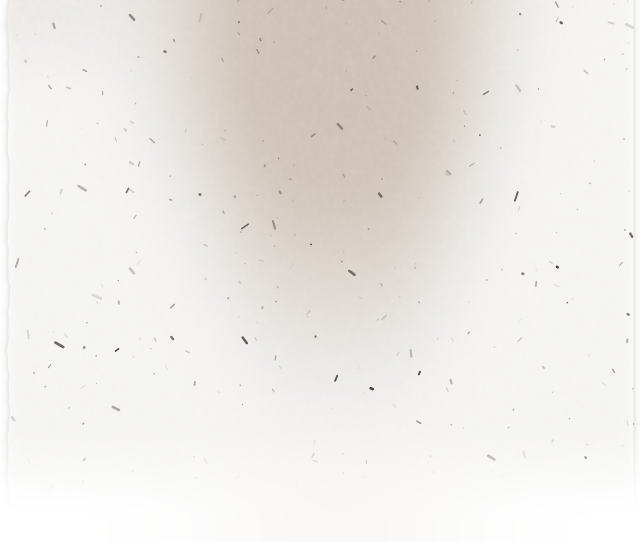
This texture is drawn by a WebGL 1 fragment shader. Its source:

```glsl
precision highp float;
uniform vec2 u_resolution;

#define PAPER vec3(0.962, 0.960, 0.954)
#define HAZE vec3(0.897, 0.880, 0.864)
#define STAIN vec3(0.817, 0.766, 0.718)
#define INK vec3(0.25, 0.22, 0.21)
#define STAIN_CENTER 0.528
#define LEFT_EDGE 0.0135
#define RIGHT_EDGE 0.990
#define GRAIN_SCALE 95.0
#define GRAIN_AMOUNT 0.016
#define FLECK_CELLS 15.0
#define DUST_CELLS 31.0

vec2 hash2(vec2 p) {
  vec3 q = fract(vec3(p.xyx) * vec3(0.1031, 0.1030, 0.0973));
  q += dot(q, q.yzx + 33.33);
  return fract((q.xx + q.yz) * q.zy);
}

// Distance to the nearest scattered cell point
float cellular(vec2 p) {
  vec2 cell = floor(p);
  vec2 local = fract(p);
  float nearest = 2.0;
  for (int j = -1; j <= 1; j++) {
    for (int i = -1; i <= 1; i++) {
      vec2 offset = vec2(float(i), float(j));
      vec2 delta = offset + hash2(cell + offset) - local;
      nearest = min(nearest, dot(delta, delta));
    }
  }
  return sqrt(nearest);
}

// One randomly turned short fibre in some of the cells
float flecks(vec2 p, float cells, float density, float size, float pixel) {
  vec2 cell = floor(p * cells);
  vec2 chance = hash2(cell + 17.0);
  vec2 shape = hash2(cell + 71.0);
  vec2 center = (cell + 0.2 + 0.6 * hash2(cell + 5.0)) / cells;
  float angle = 0.5 + 2.4 * shape.x;
  vec2 along = vec2(cos(angle), sin(angle));
  vec2 delta = p - center;
  float reach = size * shape.y * shape.y;
  delta -= along * clamp(dot(delta, along), -reach, reach);
  float radius = size * mix(0.16, 0.30, shape.x);
  float body = 1.0 - smoothstep(radius - pixel * 0.6, radius + pixel * 0.6, length(delta));
  return body * step(chance.x, density) * mix(0.15, 0.95, chance.y * chance.y);
}

// Broad wash that narrows and weakens downward
float stainAmount(vec2 uv) {
  float side = uv.x - STAIN_CENTER;
  float width = side < 0.0 ? mix(0.105, 0.268, uv.y) : mix(0.125, 0.235, uv.y);
  float profile = exp(-0.69 * pow(abs(side) / width, 2.7));
  return profile * smoothstep(0.02, 0.86, uv.y);
}

void main() {
  vec2 uv = gl_FragCoord.xy / u_resolution;
  vec2 p = gl_FragCoord.xy / u_resolution.y;
  float pixel = 1.0 / u_resolution.y;

  // Warm stain and grey upper left corner
  float grain = cellular(p * GRAIN_SCALE) - 0.5;
  float mottle = cellular(p * 34.0) - 0.5;
  float stain = stainAmount(uv);
  float corner = smoothstep(0.78, 1.02, uv.y + 0.025 * mottle);
  corner *= 1.0 - smoothstep(0.12, 0.42, uv.x);
  vec3 color = mix(PAPER, HAZE, smoothstep(0.0, 0.55, stain));
  color = mix(color, STAIN, smoothstep(0.35, 1.0, stain));
  color = mix(color, HAZE, 0.55 * corner * (1.0 - stain));

  // Paper tooth
  float tooth = GRAIN_AMOUNT * (0.35 + 0.65 * max(stain, corner));
  color += tooth * (grain + 0.5 * mottle);

  // Fibres and fine dust
  float ink = flecks(p, FLECK_CELLS, 0.36, 0.0085, pixel);
  ink = max(ink, 0.55 * flecks(p + 3.7, DUST_CELLS, 0.22, 0.0052, pixel));
  color = mix(color, INK, ink * smoothstep(0.07, 0.20, uv.y));

  // Torn left side and straight right side with soft shadows
  float tear = 0.0013 * sin(uv.y * 31.0) + 0.0008 * sin(uv.y * 83.0 + 1.0)
             + 0.0005 * sin(uv.y * 190.0);
  float inside = min(uv.x - LEFT_EDGE - tear, RIGHT_EDGE - uv.x);
  float sheet = smoothstep(-0.0015, 0.0015, inside);
  float shadow = 0.11 * exp(min(inside, 0.0) / 0.0045);
  vec3 backdrop = vec3(1.0) - shadow * vec3(1.0, 0.98, 0.95);
  color += 0.018 * exp(-max(inside, 0.0) / 0.006);
  color = mix(backdrop, color, sheet);

  // Lower fade to white with a faint warm trace
  float fade = smoothstep(0.035, 0.22, uv.y);
  float trace = exp(-pow((uv.x - STAIN_CENTER) / 0.22, 2.0));
  vec3 base = vec3(1.0) - trace * vec3(0.024, 0.029, 0.034);
  color = mix(base, color, fade);

  gl_FragColor = vec4(clamp(color, 0.0, 1.0), 1.0);
}
```
